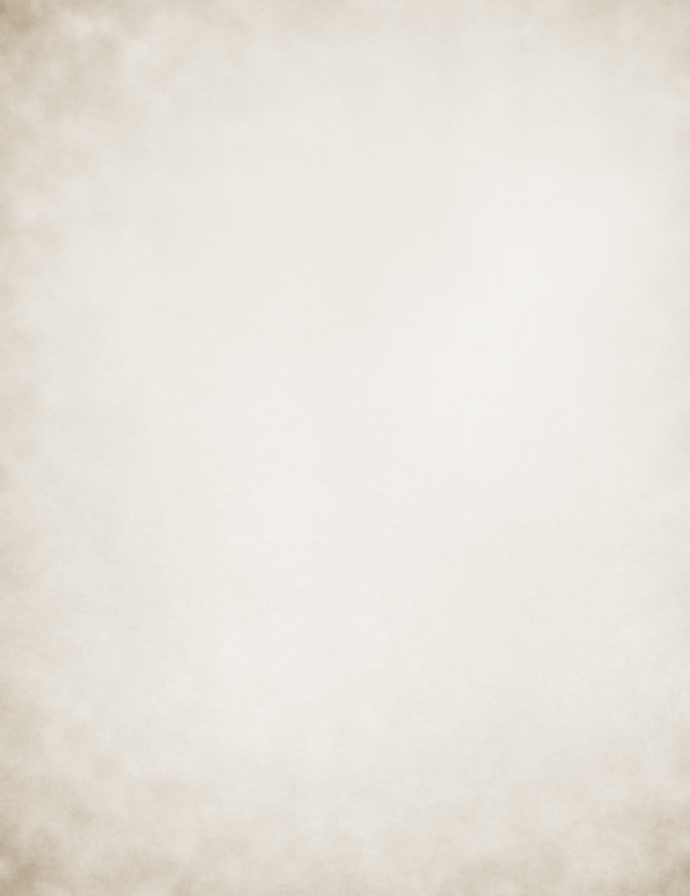
Write a WebGL 2 fragment shader that draws this texture.

```glsl
#version 300 es
precision highp float;

uniform vec2 u_resolution;
out vec4 fragColor;

#define PAPER vec3(0.948, 0.939, 0.922)
#define UMBER vec3(0.695, 0.630, 0.525)
#define EDGE_STAIN vec4(0.27, 0.13, 0.22, 0.33)   // left, right, top, bottom
#define EDGE_WIDTH vec4(0.105, 0.060, 0.075, 0.095)
#define CORNER_STAIN vec4(0.42, 0.14, 0.22, 0.22) // TL, TR, BL, BR
#define CORNER_SIZE 0.13
#define MOTTLE 0.95
#define STREAKS 0.040
#define GRAIN 0.050
#define GRAIN_SCALE 430.0
#define FIBRE_SCALE vec2(110.0, 190.0)

float hash(vec2 cell) {
    uvec2 q = uvec2(ivec2(cell)) * uvec2(1597u, 3571u);
    uint h = (q.x ^ q.y) * 747796u + 2891u;
    h = (h ^ (h >> 15)) * 277803u;
    h = (h ^ (h >> 13)) * 668265u;
    return float((h ^ (h >> 16)) & 65535u) / 65535.0;
}

float valueNoise(vec2 p) {
    vec2 cell = floor(p), f = fract(p);
    f = f * f * (3.0 - 2.0 * f);
    float low = mix(hash(cell), hash(cell + vec2(1, 0)), f.x);
    float high = mix(hash(cell + vec2(0, 1)), hash(cell + vec2(1, 1)), f.x);
    return mix(low, high, f.y);
}

float fbm(vec2 p) {
    float sum = 0.0, weight = 0.5;
    for (int i = 0; i < 5; i++) {
        sum += weight * valueNoise(p);
        p = mat2(1.6, 1.2, -1.2, 1.6) * p + 17.3;
        weight *= 0.5;
    }
    return sum / 0.97;
}

// Soft elliptical spot, 1 at its centre
float spot(vec2 uv, vec2 centre, vec2 radius) {
    vec2 d = (uv - centre) / radius;
    return exp(-dot(d, d));
}

float cornerFade(vec2 p, vec2 corner) {
    return exp(-length(p - corner) / CORNER_SIZE);
}

void main() {
    vec2 uv = gl_FragCoord.xy / u_resolution;
    float aspect = u_resolution.x / u_resolution.y;
    vec2 p = vec2(uv.x * aspect, uv.y);

    // Ragged stain along the borders and in the corners
    float cloud = fbm(p * 9.0 + 31.0) - 0.5;
    float blotch = fbm(p * 34.0 + 70.0) - 0.5;
    vec4 border = max(vec4(uv.x, 1.0 - uv.x, 1.0 - uv.y, uv.y) + 0.05 * cloud, 0.0);
    float stain = dot(EDGE_STAIN, exp(-border / EDGE_WIDTH));
    vec4 corners = vec4(cornerFade(p, vec2(0, 1)), cornerFade(p, vec2(aspect, 1)),
                        cornerFade(p, vec2(0)), cornerFade(p, vec2(aspect, 0)));
    stain += dot(CORNER_STAIN, corners);
    stain *= 1.0 + MOTTLE * (0.7 * cloud + 1.1 * blotch);

    // Broad tonal drift: pale patches and faint grey shadows
    float tone = 0.020;
    tone -= 0.045 * spot(uv, vec2(0.83, 0.75), vec2(0.13, 0.09));
    tone -= 0.035 * spot(uv, vec2(0.70, 0.59), vec2(0.15, 0.12));
    tone -= 0.035 * spot(uv, vec2(0.42, 0.42), vec2(0.09, 0.10));
    tone -= 0.025 * spot(uv, vec2(0.42, 0.24), vec2(0.13, 0.09));
    tone += 0.035 * spot(uv, vec2(0.75, 0.34), vec2(0.22, 0.13));
    tone += 0.040 * spot(uv, vec2(0.16, 0.36), vec2(0.10, 0.17));
    tone += 0.025 * spot(uv, vec2(0.45, 0.73), vec2(0.20, 0.13));
    tone += 0.045 * spot(uv, vec2(0.74, 0.14), vec2(0.24, 0.08));
    tone += 0.050 * spot(uv, vec2(0.12, 0.12), vec2(0.16, 0.10));

    // Vertical streaks and soft clouding
    float streak = fbm(vec2(p.x * 22.0, p.y * 2.5) + 5.0) - 0.5;
    tone += STREAKS * (streak + 0.9 * cloud);

    // Paper grain, rougher in the lower half and over stained areas
    float rough = 0.35 + 0.45 * smoothstep(0.75, 0.30, uv.y) + 1.8 * min(stain, 0.6);
    float grain = valueNoise(p * GRAIN_SCALE) - 0.5;
    float fibre = fbm(p * FIBRE_SCALE + 11.0) - 0.5;
    float fleck = smoothstep(0.77, 0.95, valueNoise(p * 170.0 + 43.0));
    float texture_ = GRAIN * rough * (grain + 1.3 * fibre + 0.5 * fleck);

    float depth = clamp(stain + tone + texture_, -0.06, 1.05);
    fragColor = vec4(mix(PAPER, UMBER, depth), 1.0);
}
```
